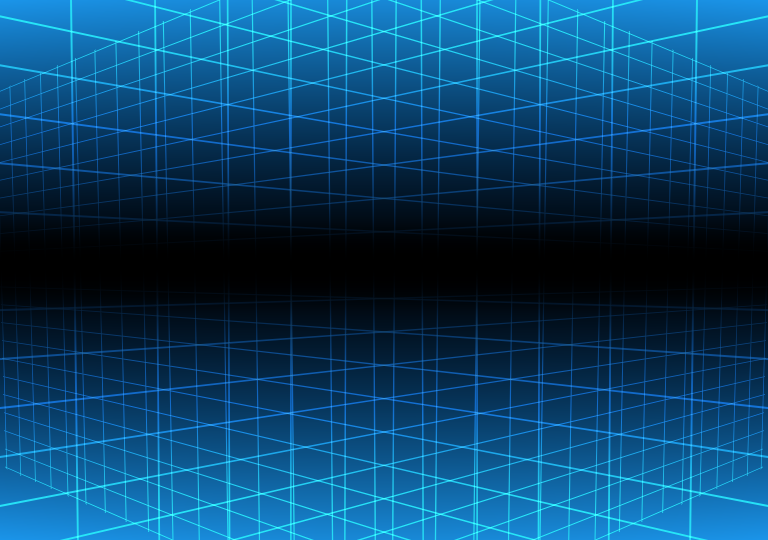
Give the GLSL for this background, as a Shadertoy shader.

```glsl
// Two mirrored perspective grid walls glowing cyan over a blue gradient with a black horizon.

#define HORIZON 0.509      // height of the vanishing line
#define HORIZON_TILT 0.0104
#define CELL 0.0618        // cell height at the centre
#define CELL_SLOPE 0.0406  // how fast cells shrink along a wall
#define COLUMN_STEP 0.927  // column pitch in inverse cell heights
#define COLUMN_SHIFT 12.68
#define LEAN 0.0322        // convergence of the uprights
#define LINE_WIDTH 0.021   // half width as a part of a cell

const float ROWS_UP = 10.0;
const float ROWS_DOWN = 11.0;
const float LAST_COLUMN = 20.0;

// Share of a pixel covered by a line at the given distance
float lineCover(float dist, float halfWidth, float pixel) {
    float cover = (halfWidth + 0.5 * pixel - dist) / pixel;
    return clamp(cover, 0.0, min(1.0, 2.0 * halfWidth / pixel));
}

float distToInteger(float v) {
    return abs(fract(v + 0.5) - 0.5);
}

// One wall receding to the right: x = line cover, y = crossing cover
vec2 gridWall(vec2 p, float pixel) {
    float cell = CELL - CELL_SLOPE * p.x;
    float row = (p.y - HORIZON + HORIZON_TILT * p.x) / cell;

    // Undo the lean of the uprights before finding the column
    float uprightX = p.x + (p.x + 0.178) * LEAN * (HORIZON - p.y);
    float depthCell = max(CELL - CELL_SLOPE * uprightX, 0.001);
    float column = 1.0 / (depthCell * COLUMN_STEP) - COLUMN_SHIFT;
    float columnSize = depthCell * depthCell * COLUMN_STEP / CELL_SLOPE;

    float halfWidth = LINE_WIDTH * cell;
    float rowDist = distToInteger(row) * cell;
    float columnDist = distToInteger(column) * columnSize;
    float rows = lineCover(rowDist, halfWidth, pixel);
    float columns = lineCover(columnDist, halfWidth, pixel) * 0.9;

    float inside = step(row, ROWS_UP + 0.1) * step(-ROWS_DOWN - 0.1, row)
                 * step(column, LAST_COLUMN + 0.1);
    return inside * vec2(max(rows, columns), rows * columns);
}

// Blue gradient that sinks to black at the horizon
vec3 backdrop(float away, float side) {
    vec3 color = vec3(0.10, 0.56, 0.88) * pow(vec3(away), vec3(1.9, 1.4, 1.28));
    color *= smoothstep(0.0, 0.2, away);
    return color * (0.96 + 0.08 * side * side);
}

void mainImage(out vec4 fragColor, in vec2 fragCoord) {
    float pixel = 1.0 / iResolution.y;
    vec2 p = (fragCoord - vec2(0.5 * iResolution.x, 0.0)) * pixel;

    // Distance from the horizon, 1 at the upper and lower rims
    float rim = p.y > HORIZON ? 1.0 - HORIZON : HORIZON;
    float away = clamp(abs(p.y - HORIZON) / rim, 0.0, 1.0);
    vec3 color = backdrop(away, p.x / 0.711);

    // Lines turn from deep blue to cyan as they leave the horizon
    vec3 lineColor = mix(vec3(0.08, 0.46, 0.88), vec3(0.15, 0.90, 0.97),
                         smoothstep(0.48, 0.92, away));
    float strength = smoothstep(0.0, 0.62, away);

    vec2 left = gridWall(p, pixel);
    vec2 right = gridWall(vec2(-p.x, p.y), pixel);
    float lines = 1.0 - (1.0 - left.x) * (1.0 - right.x);
    float crossings = left.y + right.y + left.x * right.x;

    color = mix(color, lineColor, lines * strength);
    color += vec3(0.15, 0.20, 0.12) * min(crossings, 1.0) * strength;

    fragColor = vec4(clamp(color, 0.0, 1.0), 1.0);
}
```
